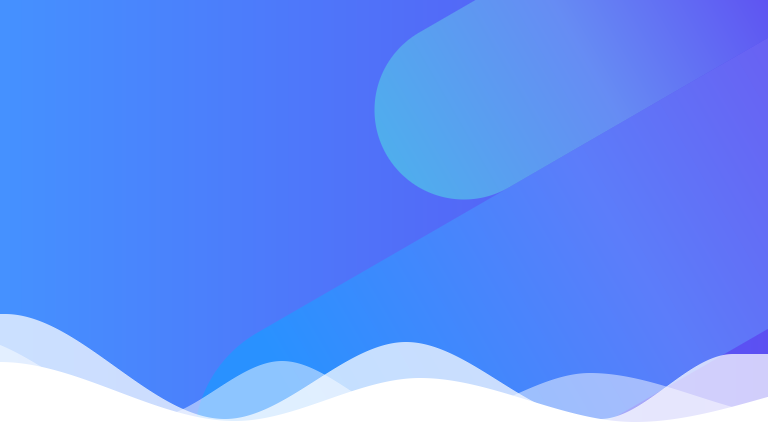
A WebGL 1 fragment shader for this background:

```glsl
precision highp float;
// Blue-violet gradient with two slanted capsules above layered white waves.

uniform vec2 u_resolution;

const vec2 GRID = vec2(768.0, 444.0);    // design units, y runs downward
const vec2 AXIS = vec2(0.866, -0.5);     // shared capsule direction

// Three-stop gradient for t in 0..1, with the middle stop at m.
vec3 gradient(vec3 a, vec3 b, vec3 c, float m, float t) {
  vec3 first = mix(a, b, clamp(t / m, 0.0, 1.0));
  return mix(first, c, clamp((t - m) / (1.0 - m), 0.0, 1.0));
}

// Distance to a capsule that starts at the origin and runs on along AXIS.
float capsule(vec2 p, float radius) {
  return length(p - AXIS * max(dot(p, AXIS), 0.0)) - radius;
}

// Coverage of a signed distance, softened over one pixel.
float cover(float d) {
  float pixel = GRID.x / u_resolution.x;
  return clamp(0.5 - d / pixel, 0.0, 1.0);
}

// Wave outlines: each smoothstep carries the curve to its next crest or trough.
float tallWave(float x) {
  return 314.0 + 105.0 * smoothstep(5.0, 225.0, x)
    - 77.0 * smoothstep(225.0, 406.0, x)
    + 77.0 * smoothstep(406.0, 590.0, x)
    - 65.0 * smoothstep(600.0, 733.0, x);
}

float middleWave(float x) {
  return 336.0 + 82.0 * smoothstep(-40.0, 155.0, x)
    - 57.0 * smoothstep(150.0, 282.0, x)
    + 60.0 * smoothstep(282.0, 420.0, x)
    - 48.0 * smoothstep(430.0, 590.0, x)
    + 45.0 * smoothstep(590.0, 800.0, x);
}

float frontWave(float x) {
  return 362.0 + 59.0 * smoothstep(0.0, 235.0, x)
    - 43.0 * smoothstep(235.0, 420.0, x)
    + 44.0 * smoothstep(420.0, 635.0, x)
    - 50.0 * smoothstep(635.0, 900.0, x);
}

void main() {
  vec2 uv = gl_FragCoord.xy / u_resolution;
  vec2 p = vec2(uv.x, 1.0 - uv.y) * GRID;

  // Horizontal backdrop gradient
  vec3 color = mix(vec3(0.27, 0.57, 1.0), vec3(0.36, 0.31, 0.95), uv.x);

  // Large lower capsule
  vec2 low = p - vec2(320.0, 442.0);
  vec3 lowColor = gradient(vec3(0.16, 0.57, 1.0), vec3(0.36, 0.49, 0.98),
    vec3(0.41, 0.38, 0.95), 0.615, dot(low, AXIS) / 590.0);
  color = mix(color, lowColor, cover(capsule(low, 126.0)));

  // Smaller upper capsule
  vec2 high = p - vec2(464.0, 110.0);
  vec3 highColor = gradient(vec3(0.31, 0.68, 0.93), vec3(0.40, 0.55, 0.955),
    vec3(0.37, 0.33, 0.95), 0.54, (dot(high, AXIS) + 90.0) / 408.0);
  color = mix(color, highColor, cover(capsule(high, 89.5)));

  // Translucent waves, then the solid front one
  color = mix(color, vec3(1.0), 0.72 * cover(tallWave(p.x) - p.y));
  color = mix(color, vec3(1.0), 0.47 * cover(middleWave(p.x) - p.y));
  color = mix(color, vec3(1.0), cover(frontWave(p.x) - p.y));

  gl_FragColor = vec4(color, 1.0);
}
```
